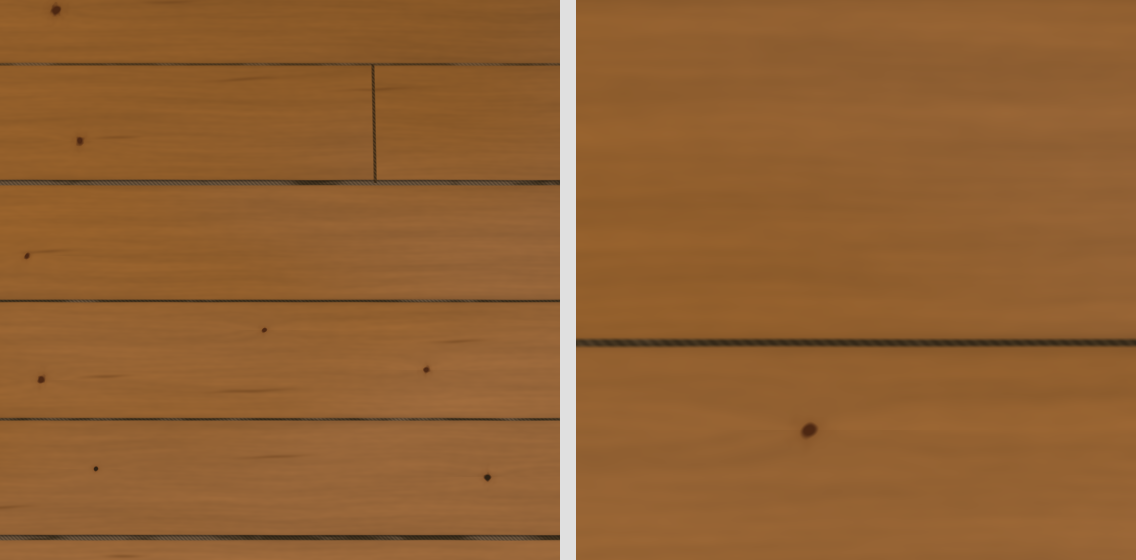
Left, the full canvas; right, a detail of the centre.
Reproduce this texture procedurally as a WebGL 2 fragment shader.

```glsl
#version 300 es
precision highp float;
// Horizontal pine floorboards with dark seams, knots and fine grain.

uniform vec2 u_resolution;
out vec4 fragColor;

vec2 hash2(vec2 cell) {
    uvec2 q = uvec2(ivec2(cell) + 4096) * uvec2(1597334673u, 3812015801u);
    uint n = (q.x ^ q.y) * 1597334673u;
    n ^= n >> 15;
    n *= 2246822519u;
    n ^= n >> 13;
    return vec2(n & 65535u, n >> 16) / 65535.0;
}

float gradientDot(vec2 cell, vec2 offset) {
    float angle = 6.2832 * hash2(cell).x;
    return dot(vec2(cos(angle), sin(angle)), offset);
}

float gradientNoise(vec2 p) {
    vec2 i = floor(p), f = fract(p);
    vec2 u = f * f * f * (f * (f * 6.0 - 15.0) + 10.0);
    float low = mix(gradientDot(i, f), gradientDot(i + vec2(1, 0), f - vec2(1, 0)), u.x);
    float high = mix(gradientDot(i + vec2(0, 1), f - vec2(0, 1)), gradientDot(i + 1.0, f - 1.0), u.x);
    return mix(low, high, u.y);
}

// Soft line of the given half width around distance zero
float softLine(float dist, float halfWidth) {
    float blur = max(0.0015, 1.0 / u_resolution.y);
    return 1.0 - smoothstep(halfWidth - blur, halfWidth + blur, abs(dist));
}

void main() {
    vec2 p = gl_FragCoord.xy / u_resolution;
    const float pitch = 0.2113;
    const float jointX = 0.668;

    // Boards, with one row cut by a butt joint
    float level = (p.y - 0.04 + 0.0008 * gradientNoise(vec2(p.x * 6.0, 3.0))) / pitch;
    float row = floor(level);
    float jointRow = step(2.5, row) * step(row, 3.5);
    float board = row + 10.0 * jointRow * step(jointX, p.x);

    // Scattered knots and streaks, the knots also bending the grain
    float bend = 0.0, halo = 0.0, core = 0.0, streak = 0.0;
    float blackness = 0.0;
    for (int i = 0; i < 3; i++) {
        vec2 cell = vec2(float(i) + 7.0, row * 5.0 + 31.0);
        vec2 place = hash2(cell), kind = hash2(cell + 200.0);
        vec2 center = vec2((float(i) + 0.1 + 0.8 * place.x) / 3.0,
                           0.04 + pitch * (row + 0.2 + 0.66 * place.y));
        vec2 d = p - center;
        float present = step(kind.x, 0.72);
        float radius = mix(0.0045, 0.0105, kind.y * kind.y);
        float ragged = 1.0 + 0.5 * gradientNoise(p * 120.0);
        vec2 e = vec2(d.x + 0.3 * d.y * (place.x - 0.7), d.y * mix(0.7, 1.3, place.y));
        float r = length(e) * ragged / radius;
        float spot = present * (1.0 - smoothstep(0.45, 1.25, r));
        core = max(core, spot);
        blackness = max(blackness, spot * step(0.5, place.x));
        halo += present * exp(-0.35 * r * r);
        bend += present * 0.012 * sign(d.y) * exp(-dot(d * vec2(18, 45), d * vec2(18, 45)));

        // Thin resin streaks
        vec2 s = p - vec2((float(i) + kind.y) / 3.0, 0.04 + pitch * (row + 0.1 + 0.8 * kind.x));
        s.y += 0.003 * gradientNoise(vec2(p.x * 14.0, board)) - 0.04 * s.x;
        s /= vec2(0.025 + 0.05 * place.y, 0.0032);
        streak += step(place.x, 0.6) * exp(-dot(s, s));
    }

    // Wood tone, warmer at the upper left and paler at the lower right
    float cloud = gradientNoise(p * vec2(2.0, 5.0) + board * 7.3);
    float pale = smoothstep(0.2, 0.72, 0.55 * (1.0 - p.y) + 0.35 * p.x + 0.25 * cloud);
    vec3 color = mix(vec3(0.56, 0.36, 0.16), vec3(0.58, 0.39, 0.22), pale);
    color *= 1.03 - 0.11 * p.x * p.y * p.y + 0.03 * (hash2(vec2(board, 90)).x - 0.5);

    // Grain: broad growth bands, fine fibres and faint mottling
    vec2 g = vec2(p.x, p.y + bend + 0.012 * gradientNoise(p * vec2(3.0, 6.0) + board));
    float bands = gradientNoise(g * vec2(2.2, 48.0) + board * 13.7);
    float fibres = gradientNoise(g * vec2(9.0, 150.0) + board * 5.1);
    float mottle = gradientNoise(p * vec2(45.0, 110.0));
    color *= 1.0 + 0.07 * bands + 0.035 * fibres + 0.02 * mottle;
    color = mix(color, vec3(0.40, 0.24, 0.10), 0.4 * min(streak, 1.0));
    color = mix(color, vec3(0.44, 0.25, 0.10), 0.35 * min(halo, 1.0));
    vec3 knotColor = mix(vec3(0.27, 0.13, 0.06), vec3(0.13, 0.10, 0.06), blackness);
    color = mix(color, knotColor, 0.88 * core);

    // Seams: every third one is wide, with dusty grey filling in places
    float seam = floor(level + 0.5);
    float wide = step(mod(seam, 3.0), 0.5);
    float wear = gradientNoise(vec2(p.x * 9.0, seam * 4.7 + 0.4));
    float seamDist = (level - seam) * pitch;
    float halfWidth = 0.0022 + 0.0024 * wide + 0.0008 * wear;
    float gap = softLine(seamDist, halfWidth) * (seam > 3.5 ? 0.65 : 0.92);
    float joint = jointRow * softLine(p.x - jointX - 0.02 * (0.78 - p.y), 0.0026) * 0.85;
    float teeth = 0.5 + 0.5 * sin(900.0 * (p.x + p.y));
    float dust = smoothstep(-0.15, 0.4, wear + 0.15 * wide + 0.3 * gradientNoise(p * vec2(40, 160)));
    vec3 gapColor = mix(vec3(0.20, 0.16, 0.10), vec3(0.42, 0.34, 0.26), 0.75 * dust);
    gapColor *= 0.88 + 0.24 * teeth;
    gapColor *= 1.0 - 0.35 * wide * smoothstep(0.0, 0.004, seamDist);
    color *= 1.0 - 0.14 * exp(-abs(seamDist) / 0.005);
    color = mix(color, gapColor, gap);
    color = mix(color, vec3(0.24, 0.17, 0.09) * (0.8 + 0.4 * teeth), joint);

    fragColor = vec4(color, 1.0);
}
```
